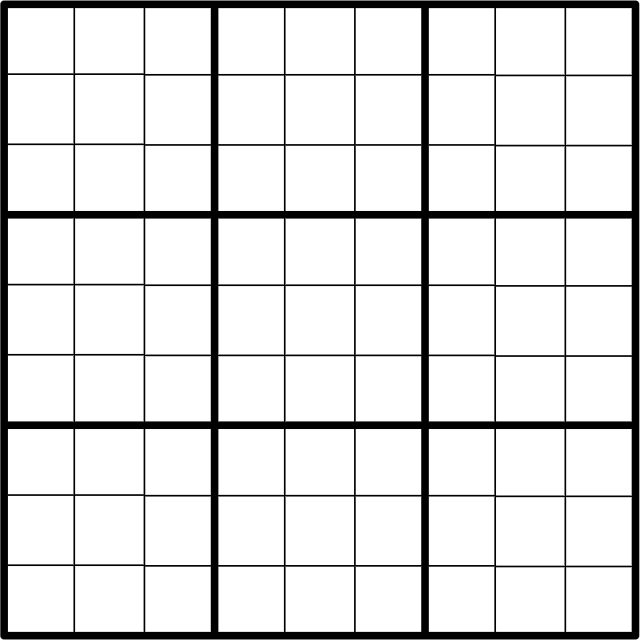
Give the GLSL for this pattern, as a Shadertoy shader.

```glsl
// Square grid of nine by nine cells, with heavy rules around each block of three by three.
#define CELLS 9.0
#define BLOCK 3.0
#define SPAN 0.9865
#define CENTRE vec2(0.4997, 0.5)
#define THICK_WIDTH 0.0119
#define THIN_WIDTH 0.0026
#define ROW_DROP 0.0005
#define ROW_STEP 0.0010
#define INK vec3(0.0)
#define PAPER vec3(1.0)

// Signed distance to a square centred on the origin
float squareDistance(vec2 p, float halfSize) {
    vec2 q = abs(p) - halfSize;
    return length(max(q, 0.0)) + min(max(q.x, q.y), 0.0);
}

// Distance on each axis to the nearest multiple of a period
vec2 lineDistance(vec2 p, float period) {
    return abs(p - period * round(p / period));
}

// Antialiased coverage of a stroke
float stroke(float dist, float width, float pixel) {
    return clamp(0.5 + (0.5 * width - dist) / pixel, 0.0, 1.0);
}

void mainImage(out vec4 fragColor, in vec2 fragCoord) {
    float side = min(iResolution.x, iResolution.y);
    float pixel = 1.0 / side;
    vec2 p = (fragCoord - 0.5 * iResolution.xy) / side + 0.5 - CENTRE;
    float cell = SPAN / CELLS;
    float frame = squareDistance(p, 0.5 * SPAN);
    vec2 grid = p + 0.5 * SPAN;

    // Heavy block rules and the round-cornered outer frame
    vec2 blockLines = lineDistance(grid, cell * BLOCK);
    float thick = min(abs(frame), max(min(blockLines.x, blockLines.y), frame));

    // Fine cell rules, whose rows sink slightly in steps from left to right
    float steps = step(2.0 * cell, grid.x) + step(7.0 * cell, grid.x) - 1.0;
    vec2 shifted = grid + vec2(0.0, ROW_DROP + ROW_STEP * steps);
    vec2 cellLines = lineDistance(shifted, cell);
    float thin = max(min(cellLines.x, cellLines.y), frame);

    float ink = max(stroke(thick, THICK_WIDTH, pixel), stroke(thin, THIN_WIDTH, pixel));
    fragColor = vec4(mix(PAPER, INK, ink), 1.0);
}
```
